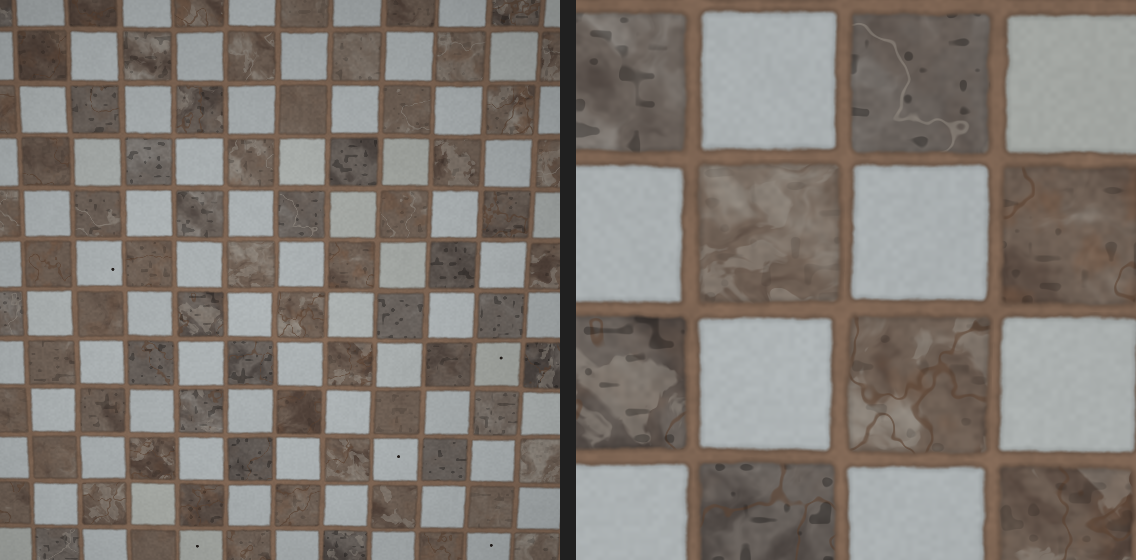
Left: the whole. Right: its middle third, enlarged.
A three.js fragment shader for this pattern:

```glsl
varying vec2 vUv;

// Lattice seen in slight perspective, narrowing downwards
const float PITCH_TOP = 0.09445;
const float PITCH_SHRINK = 0.00912;
const float AXIS_X = 0.4025;
const float ROW_SCALE = 9.932;
const float ROW_OFFSET = 104.687;
const float TILT = 0.009;

// Tile shape, in units of one repeat
const float HALF_TILE = 0.447;
const float CORNER = 0.035;
const float JITTER = 0.022;
const float CHIPPING = 0.035;
const float SOFTNESS = 0.010;

const vec3 WHITE = vec3(0.655, 0.677, 0.683);
const vec3 CREAM = vec3(0.630, 0.640, 0.615);
const vec3 DARK_STONE = vec3(0.310, 0.252, 0.220);
const vec3 MID_STONE = vec3(0.425, 0.368, 0.325);
const vec3 PALE_STONE = vec3(0.550, 0.520, 0.485);
const vec3 RUST = vec3(0.440, 0.320, 0.240);
const vec3 GROUT = vec3(0.485, 0.390, 0.322);
const vec3 PIT = vec3(0.130, 0.110, 0.100);
const vec2 LIGHT_CENTRE = vec2(0.45, 0.42);
const float FALLOFF = 0.36;

float hash(vec2 p) {
  return fract(sin(dot(p, vec2(127.1, 311.7))) * 43758.5453);
}

float noise(vec2 p) {
  vec2 i = floor(p), f = fract(p);
  f = f * f * (3.0 - 2.0 * f);
  return mix(mix(hash(i), hash(i + vec2(1.0, 0.0)), f.x),
             mix(hash(i + vec2(0.0, 1.0)), hash(i + 1.0), f.x), f.y);
}

float fbm(vec2 p) {
  float sum = 0.0, amp = 0.5;
  for (int i = 0; i < 4; i++) {
    sum += amp * noise(p);
    p = mat2(1.6, 1.2, -1.2, 1.6) * p + 5.3;
    amp *= 0.5;
  }
  return sum / 0.9375;
}

vec2 hash2(vec2 p) {
  return vec2(hash(p + 3.7), hash(p + 19.1));
}

float roundedBox(vec2 p, float halfSize, float radius) {
  vec2 d = abs(p) - halfSize + radius;
  return length(max(d, 0.0)) + min(max(d.x, d.y), 0.0) - radius;
}

vec2 latticePoint(vec2 uv) {
  float down = 1.0 - uv.y;
  down -= TILT * (uv.x - AXIS_X) * down;
  float pitch = PITCH_TOP - PITCH_SHRINK * down;
  return vec2((uv.x - AXIS_X) / pitch, ROW_SCALE / pitch - ROW_OFFSET);
}

vec3 brownMarble(vec2 p, vec2 id) {
  vec2 kind = hash2(id + 41.0), vary = hash2(id + 73.0);
  p += 30.0 * hash2(id);
  float warp = fbm(p * 1.7);
  float cloud = fbm(p * 2.6 + 2.5 * warp);

  // Clouded body, from dark to pale
  float tone = 0.24 + 0.44 * kind.x + (cloud - 0.5) * mix(0.5, 1.5, vary.x);
  vec3 c = mix(DARK_STONE, MID_STONE, smoothstep(0.05, 0.5, tone));
  c = mix(c, PALE_STONE, smoothstep(0.52, 1.0, tone));
  c = mix(c, RUST, 0.55 * smoothstep(0.5, 0.75, fbm(p * 3.1 + 9.0)) * vary.y);
  c = mix(c, vec3(dot(c, vec3(0.333))) * 1.03, 0.55 * smoothstep(0.5, 1.0, kind.y));

  // Pale inclusions and thin veins on some tiles
  float patches = smoothstep(0.56, 0.64, fbm(p * 4.2 + warp * 3.0));
  c = mix(c, PALE_STONE, 0.55 * patches * step(0.68, vary.x));
  float vein = 1.0 - smoothstep(0.004, 0.022, abs(fbm(p * 1.8 + 17.0) - 0.5));
  vec3 veinColour = mix(RUST * 0.8, PALE_STONE, step(0.6, kind.x));
  c = mix(c, veinColour, 0.6 * vein * step(0.4, vary.y));

  // Small pits and grain
  c *= 1.0 - 0.3 * smoothstep(0.74, 0.84, noise(p * 11.0)) * kind.y;
  return c * (0.95 + 0.10 * noise(p * 23.0));
}

vec3 whiteMarble(vec2 p, vec2 local, vec2 id) {
  vec2 vary = hash2(id + 57.0);
  vec3 c = mix(WHITE, CREAM, 0.8 * smoothstep(0.7, 1.0, vary.x));
  c *= 0.975 + 0.05 * vary.y;
  c *= 0.965 + 0.04 * noise(p * 24.0) + 0.03 * fbm(p * 4.0);
  float speck = length(local - 0.6 * (hash2(id + 87.0) - 0.5));
  return mix(c, PIT, step(0.94, hash(id + 11.0)) * (1.0 - smoothstep(0.02, 0.04, speck)));
}

void main() {
  vec2 q = latticePoint(vUv);
  float pixel = fwidth(q.y);
  q += 0.03 * (vec2(noise(q * 0.9), noise(q * 0.9 + 31.0)) - 0.5);
  vec2 id = floor(q);
  vec2 local = q - id - 0.5 - JITTER * (hash2(id + 5.0) - 0.5);
  bool isWhite = mod(id.x + id.y, 2.0) < 0.5;

  // Worn tile outline
  float size = HALF_TILE + 0.012 * (hash(id + 29.0) - 0.5);
  float edge = roundedBox(local, size, CORNER) + CHIPPING * (fbm(q * 8.0) - 0.5);
  float cover = 1.0 - smoothstep(-SOFTNESS - pixel, SOFTNESS + pixel, edge);

  vec3 tile = isWhite ? whiteMarble(q, local, id) : brownMarble(q, id);
  tile *= 1.0 - 0.10 * smoothstep(-0.045, 0.0, edge);

  // Sandy grout, shaded along the tiles
  vec3 grout = GROUT * (0.91 + 0.12 * fbm(q * 5.0) + 0.06 * noise(q * 26.0));
  grout *= mix(0.84, 1.0, smoothstep(0.0, 0.045, edge));

  vec2 away = vUv - LIGHT_CENTRE;
  gl_FragColor = vec4(mix(grout, tile, cover) * (1.03 - FALLOFF * dot(away, away)), 1.0);
}
```
